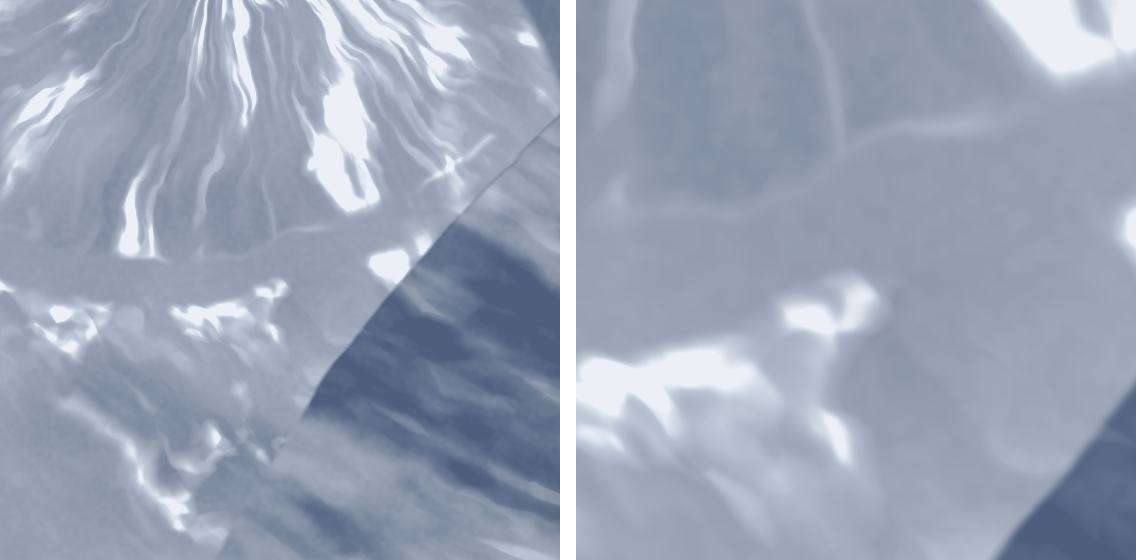
Left, the full canvas; right, a detail of the centre.
Write a Shadertoy shader that draws this texture.

```glsl
// Crinkled translucent plastic film with white glints, lapping over a dark blue sheet.

const vec3 NAVY  = vec3(0.31, 0.37, 0.49);
const vec3 SLATE = vec3(0.42, 0.48, 0.58);
const vec3 GREY  = vec3(0.56, 0.60, 0.67);
const vec3 MIST  = vec3(0.64, 0.68, 0.75);
const vec3 PALE  = vec3(0.74, 0.78, 0.84);
const vec3 GLINT = vec3(0.92, 0.94, 0.97);

const vec2  FAN_APEX   = vec2(0.42, 1.20);  // creases radiate from here
const vec2  FAN_SCALE  = vec2(7.5, 4.6);    // across and along the creases
const float FOLD_WIDTH = 0.045;
const float FILM_TONE  = 2.38;              // tones run from 0 (navy) to 5 (glint)
const float SHEEN_GAIN = 7.5;
const float GLINT_GAIN = 1.1;
const float EDGE_BLUR  = 0.005;

float hash(vec2 p) {
    vec3 q = fract(vec3(p.xyx) * 0.1031);
    q += dot(q, q.yzx + 33.33);
    return fract((q.x + q.y) * q.z);
}

// Cellular noise whose cells blend softly into each other
float softCells(vec2 p) {
    vec2 cell = floor(p);
    float total = 0.0, weight = 0.0;
    for (int j = -1; j <= 1; j++)
    for (int i = -1; i <= 1; i++) {
        vec2 id = cell + vec2(i, j);
        vec2 away = id + vec2(hash(id), hash(id + 71.7)) - p;
        float w = exp(-6.0 * dot(away, away));
        total += w * hash(id + 19.3);
        weight += w;
    }
    return total / weight;
}

float wrinkles(vec2 p) {
    return 0.50 * softCells(p) + 0.30 * softCells(p * 2.1 + 5.0)
         + 0.20 * softCells(p * 4.4 + 11.0);
}

// Irregular bending of the plane, so that no crease runs evenly
vec2 warp(vec2 p) {
    vec2 bend = vec2(softCells(p * 7.0 + 31.0), softCells(p * 7.0 + 57.0)) - 0.5;
    vec2 crinkle = vec2(softCells(p * 24.0 + 13.0), softCells(p * 24.0 + 83.0)) - 0.5;
    return p + 0.045 * bend + 0.014 * crinkle;
}

vec3 ramp(float t) {
    vec3 c = mix(NAVY, SLATE, clamp(t, 0.0, 1.0));
    c = mix(c, GREY, clamp(t - 1.0, 0.0, 1.0));
    c = mix(c, MIST, clamp(t - 2.0, 0.0, 1.0));
    c = mix(c, PALE, clamp(t - 3.0, 0.0, 1.0));
    return mix(c, GLINT, clamp(t - 4.0, 0.0, 1.0));
}

float filmTone(vec2 p) {
    vec2 q = warp(p);

    // Fan of creases above the fold, crumpled patches below it
    vec2 ray = q - FAN_APEX;
    vec2 fan = vec2(atan(ray.x, -ray.y), length(ray)) * FAN_SCALE;
    vec2 patches = vec2(q.x + q.y, q.y - q.x) * vec2(8.0, 6.0);
    float foldDist = q.y - 0.5 - 0.5 * (q.x - 0.25) * (q.x - 0.25);
    float above = smoothstep(-0.02, 0.02, foldDist);
    float n = mix(wrinkles(patches + 3.0), wrinkles(fan + 20.0), above);
    float fine = mix(softCells(patches * vec2(4.0, 1.8)),
                     softCells(fan * vec2(4.2, 1.7) + 9.0), above);

    // Calm areas: the smooth fold and the lower left corner
    float ridgeDist = (q.x + q.y) * 0.707 - 0.30;
    float calm = 1.0 - smoothstep(FOLD_WIDTH * 0.7, FOLD_WIDTH * 1.4, abs(foldDist));
    calm *= 1.0 - 0.6 * smoothstep(0.65, 0.85, p.x);
    calm = max(calm, 0.85 * (1.0 - smoothstep(-0.05, 0.03, ridgeDist)));
    float lively = 1.0 - calm;

    // Broad shading, then sheen that breaks up into glints
    float tone = FILM_TONE + 1.5 * (softCells(p * 4.0 + 2.0) - 0.5) * (1.0 - 0.5 * calm);
    float shine = n + 0.12 * (fine - 0.5);
    tone += lively * SHEEN_GAIN * max(shine - 0.46, 0.0);
    tone += lively * GLINT_GAIN * smoothstep(0.60, 0.74, shine);
    tone += (0.25 + 0.75 * lively) * 0.6 * (fine - 0.5);
    tone += (0.1 + 0.9 * lively) * 0.7 * smoothstep(0.72, 0.95, fine);

    // Lit rim of the fold and the long diagonal ridge, both broken
    float rim = exp(-pow((foldDist - FOLD_WIDTH) / 0.009, 2.0));
    tone += 1.4 * rim * smoothstep(0.4, 0.8, softCells(q * 9.0));
    float ridge = exp(-pow(ridgeDist / 0.018, 2.0)) * smoothstep(0.08, 0.15, q.x);
    return tone + 2.0 * ridge * smoothstep(0.15, 0.8, softCells(q * 13.0 + 4.0));
}

float sheetTone(vec2 p) {
    vec2 q = mix(p, warp(p), 0.6);
    float along = dot(q, vec2(0.89, -0.45));
    float across = dot(q, vec2(0.45, 0.89));
    float n = wrinkles(vec2(along * 5.0, across * 12.0) + 7.0);
    float fine = softCells(vec2(along * 9.0, across * 40.0));

    // Dark middle band between two paler ones
    float tone = 0.8 - 0.7 * smoothstep(0.78, 0.81, across);
    tone += 2.1 * smoothstep(0.86, 0.92, across);
    tone += 1.7 * (1.0 - smoothstep(0.45, 0.51, across));
    tone -= 0.5 * exp(-pow((across - 0.52) / 0.03, 2.0)) * smoothstep(0.6, 0.9, p.x);
    tone -= 1.0 * exp(-pow((across - 0.32) / 0.03, 2.0));
    tone += 0.6 * exp(-pow((across - 0.805) / 0.008, 2.0));
    return tone + 3.0 * (n - 0.5) + 0.5 * (fine - 0.5)
         + 0.8 * smoothstep(0.75, 0.97, fine);
}

void mainImage(out vec4 fragColor, in vec2 fragCoord) {
    vec2 p = fragCoord / iResolution.xy;

    // Bowed diagonal edge of the film, and the sheet showing at the top right
    float s = (p.y - 0.11) / 0.68;
    float edge = 0.45 + 0.55 * s - 0.05 * sin(3.1416 * s);
    edge += 0.012 * (softCells(vec2(p.y * 14.0, 2.0)) - 0.5);
    float edgeDist = (p.x - edge) * 0.78;
    float cornerDist = (p.x - 0.93) * 0.9 + (p.y - 1.0) * 0.42;
    float sheet = smoothstep(-EDGE_BLUR, EDGE_BLUR, edgeDist);
    float corner = smoothstep(-0.012, 0.012, cornerDist);

    float tone = mix(filmTone(p), sheetTone(p), sheet);
    tone = mix(tone, 0.8 + softCells(p * 20.0) * 0.5, corner * (1.0 - sheet));
    tone -= 0.8 * exp(-pow(edgeDist / 0.004, 2.0)) * smoothstep(0.5, 0.62, p.y);

    // Faint grain
    tone += 0.2 * (softCells(p * 110.0) - 0.5);
    fragColor = vec4(ramp(tone), 1.0);
}
```
